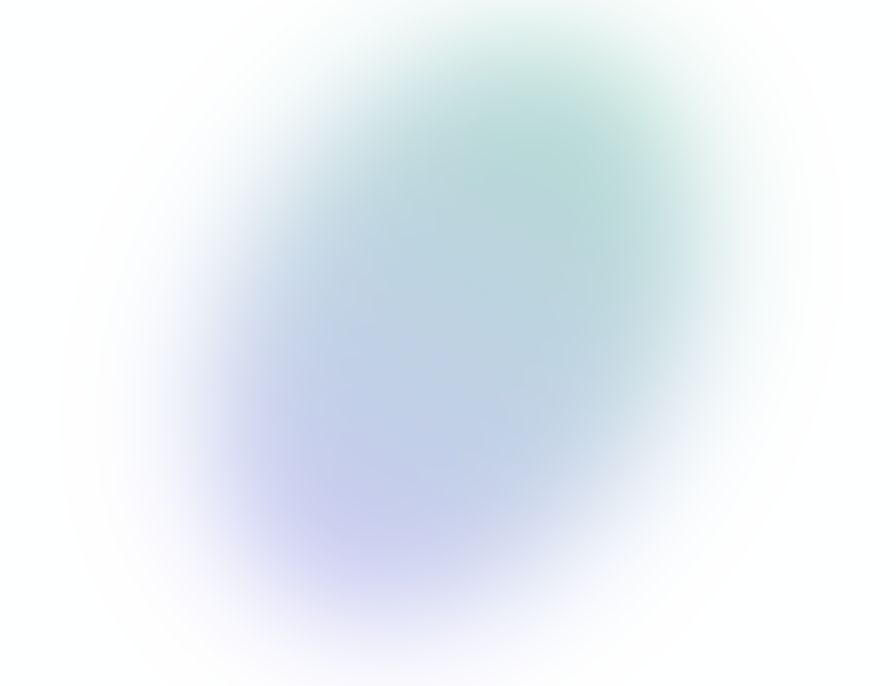
Reproduce this background procedurally as a Shadertoy shader.

```glsl
// Soft tilted ellipse fading from periwinkle to sea green on white
#define CENTER vec2(0.010, 0.019)
#define RADII vec2(0.442, 0.315)
#define TILT 1.038
#define BLUR 0.086
#define PAPER vec3(0.998, 0.999, 0.999)
#define PERIWINKLE vec3(0.790, 0.790, 0.950)
#define SEA_GREEN vec3(0.700, 0.858, 0.822)

// Approximate signed distance to an axis-aligned ellipse
float ellipseDistance(vec2 p, vec2 radii) {
    float scaled = length(p / radii);
    float slope = length(p / (radii * radii));
    return scaled * (scaled - 1.0) / max(slope, 1e-4);
}

// Coverage of an edge after a Gaussian blur
float blurredEdge(float dist, float sigma) {
    float x = clamp(dist / sigma, -4.0, 4.0);
    return 1.0 / (1.0 + exp(1.5976 * x + 0.0706 * x * x * x));
}

void mainImage(out vec4 fragColor, in vec2 fragCoord) {
    // Canvas heights, measured from the middle of the ellipse
    vec2 p = (fragCoord - 0.5 * iResolution.xy) / iResolution.y - CENTER;

    // Rotate so that x runs along the long axis
    vec2 axis = vec2(cos(TILT), sin(TILT));
    vec2 q = vec2(dot(p, axis), dot(p, vec2(-axis.y, axis.x)));

    // Tint along the long axis, then fade into the paper
    float along = clamp(0.5 + 0.5 * q.x / RADII.x, 0.0, 1.0);
    vec3 tint = mix(PERIWINKLE, SEA_GREEN, along);
    float glow = blurredEdge(ellipseDistance(q, RADII), BLUR);

    fragColor = vec4(mix(PAPER, tint, glow), 1.0);
}
```
